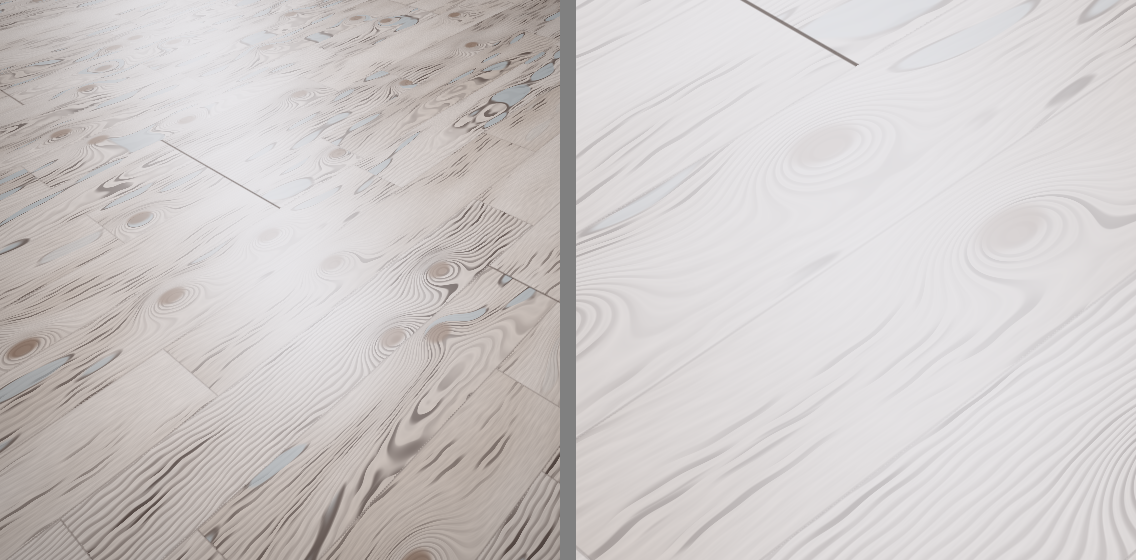
Left, the full canvas; right, a detail of the centre.
A WebGL 2 fragment shader for this texture:

```glsl
#version 300 es
precision highp float;
// Whitewashed three-strip wood floor in perspective, with grain, knots and window glare.

#define STRIP_WIDTH 0.187
#define PIECE_LENGTH 1.4
#define BOARD_LENGTH 3.6
#define HORIZON 1.495
#define VANISH_RIGHT 1.95
#define VANISH_LEFT -1.01
#define RINGS 15.0
#define SEAM_WIDTH 0.0022
#define GLARE_SIZE 0.27
#define GLARE_STRENGTH 0.84

uniform vec2 u_resolution;
out vec4 fragColor;

const vec3 PALE  = vec3(0.80, 0.765, 0.745);
const vec3 TAN   = vec3(0.72, 0.665, 0.625);
const vec3 GREY  = vec3(0.47, 0.42, 0.40);
const vec3 CHAR  = vec3(0.29, 0.235, 0.215);
const vec3 BLUE  = vec3(0.65, 0.68, 0.70);
const vec3 HEART = vec3(0.53, 0.43, 0.37);
const vec3 SHEEN = vec3(0.925, 0.925, 0.94);

vec2 hash2(vec2 p) {
  return fract(sin(vec2(dot(p, vec2(127.1, 311.7)), dot(p, vec2(269.5, 183.3)))) * 43758.5);
}

// Layered sines, roughly -1 to 1
float waves(vec2 q) {
  return (sin(q.x + 1.7 * sin(q.y * 0.8)) + 0.6 * sin(1.9 * q.x + 2.3 * q.y + 1.0)
        + 0.4 * sin(3.7 * q.x - 1.3 * q.y + 2.5)) / 1.8;
}

// Cellular noise: distance to the nearest scattered point
float cells(vec2 p) {
  vec2 cell = floor(p), f = p - cell;
  float nearest = 2.0;
  for (int y = -1; y <= 1; y++)
    for (int x = -1; x <= 1; x++) {
      vec2 o = vec2(x, y);
      nearest = min(nearest, length(o + hash2(cell + o) - f));
    }
  return nearest;
}

// Growth rings bent by a long arch and by up to two knots
float growth(vec2 q, vec2 seed, float figure, out float heart) {
  float g = q.y + 0.10 * waves(vec2(q.x * 4.0, q.y * 2.0) + seed * 19.0);
  float arch = smoothstep(0.4, 0.6, figure) * (1.0 - smoothstep(0.7, 0.9, figure));
  vec2 d = (q - vec2(0.45 * PIECE_LENGTH, 0.35 + 0.3 * seed.y)) / vec2(0.38, 0.27);
  g += 0.6 * arch * exp(-dot(d, d));
  heart = 0.0;
  for (int i = 0; i < 2; i++) {
    vec2 r = hash2(seed * 37.0 + float(i) * 5.3);
    d = (q - vec2(r.x * PIECE_LENGTH, 0.15 + 0.7 * r.y)) / vec2(0.085, 0.25);
    float bump = exp(-dot(d, d)) * step(0.4, fract(r.x * 7.0 + r.y * 3.0));
    g += 0.65 * bump;
    heart = max(heart, bump);
  }
  return g;
}

// Antialiased thin seam
float seam(float dist, float width, float px) {
  return (1.0 - smoothstep(width - px, width + px, dist)) * min(1.0, 2.0 * width / px);
}

// Distance to the nearest multiple of a period
float toEdge(float x, float period) {
  return abs(x - period * round(x / period));
}

void main() {
  vec2 p = gl_FragCoord.xy / u_resolution;

  // Floor plane: x runs along the boards, y across them
  float depth = HORIZON - p.y;
  vec2 ground = vec2(p.x - VANISH_LEFT, p.x - VANISH_RIGHT) / depth;
  vec2 px = sqrt(1.0 + ground * ground) / (depth * min(u_resolution.x, u_resolution.y));

  // Boards of three strips, each strip cut into staggered pieces
  float across = (ground.y + 1.297) / STRIP_WIDTH;
  float strip = floor(across);
  float board = floor((strip + 5.0) / 3.0);
  float boardX = ground.x - 1.742 - 1.9 * board;
  float boardId = floor(boardX / BOARD_LENGTH) + board;
  float pieceX = ground.x - 0.786 - strip * (0.269 * strip - 0.109);
  float piece = floor(pieceX / PIECE_LENGTH);
  vec2 q = vec2(pieceX - piece * PIECE_LENGTH, across - strip);
  vec2 seed = hash2(vec2(strip + 11.0 * boardId, piece + 3.0));
  float figure = fract(0.95 + 0.7 * strip + 0.1 * piece + 0.37 * boardId);

  // Base tone and fine pores
  float heart;
  float g = growth(q, seed, figure, heart);
  float patches = waves(vec2(q.x * 4.5, g * 4.0) + seed * 43.0);
  vec3 color = mix(PALE, TAN, clamp(0.3 + 0.3 * patches + 0.6 * (seed.x - 0.5), 0.0, 1.0));
  color *= 0.97 + 0.07 * cells(vec2(q.x * 24.0, g * 55.0));

  // Grain lines, fading to their mean when too fine to draw
  float t = fract(g * RINGS + 0.25 * waves(vec2(q.x * 27.0, g * 9.0)));
  float line = smoothstep(0.35, 0.75, t) * (1.0 - smoothstep(0.85, 1.0, t));
  line = mix(line, 0.37, smoothstep(0.35, 0.9, RINGS * fwidth(g)));
  float ink = mix(0.08, 0.72, figure * figure) * (0.8 + 0.35 * patches);
  color = mix(color, GREY, line * clamp(ink + 0.5 * heart, 0.0, 0.9));

  // Broken dark streaks
  float dash = cells(vec2(q.x * 6.0, g * RINGS * 0.6) + seed * 91.0);
  float streak = (1.0 - smoothstep(0.22, 0.42, dash)) * smoothstep(-0.15, 0.45, patches);
  color = mix(color, CHAR, streak * smoothstep(0.1, 0.7, line) * (0.45 + 0.4 * figure));

  // Blue-grey veins with ragged charred rims
  float vein = waves(vec2(q.x * 5.0, g * 6.5) + seed.yx * 61.0) + 0.12 * (dash - 0.5);
  float stained = smoothstep(0.3, 0.5, figure) * (1.0 - smoothstep(0.85, 0.97, figure));
  float rim = smoothstep(0.57, 0.64, vein) * (1.0 - smoothstep(0.66, 0.75, vein));
  color = mix(color, BLUE, 0.8 * stained * smoothstep(0.64, 0.74, vein));
  color = mix(color, CHAR, 0.75 * stained * rim * smoothstep(0.2, 0.6, dash));
  color = mix(color, HEART, 0.8 * smoothstep(0.72, 0.92, heart));

  // Seams: faint between pieces, dark between boards
  float sideSeam = seam(toEdge(across, 1.0) * STRIP_WIDTH, 0.5 * SEAM_WIDTH, px.y);
  float endSeam = seam(toEdge(pieceX, PIECE_LENGTH), 0.6 * SEAM_WIDTH, px.x);
  float boardSeam = seam(toEdge(boardX, BOARD_LENGTH), SEAM_WIDTH, px.x);
  color = mix(color, GREY, 0.5 * max(sideSeam, endSeam));

  // Corner shade and a long soft window reflection
  color *= 1.0 - 0.17 * smoothstep(0.3, 0.8, length(p - vec2(0.55, 0.52)));
  vec2 start = vec2(0.33, 0.97), span = vec2(0.21, -0.49);
  float along = clamp(dot(p - start, span) / dot(span, span), 0.0, 1.0);
  float away = length(p - start - span * along) / GLARE_SIZE;
  color = mix(color, SHEEN, GLARE_STRENGTH * exp(-away * away));
  color = mix(color, CHAR, 0.6 * boardSeam);

  fragColor = vec4(color, 1.0);
}
```
